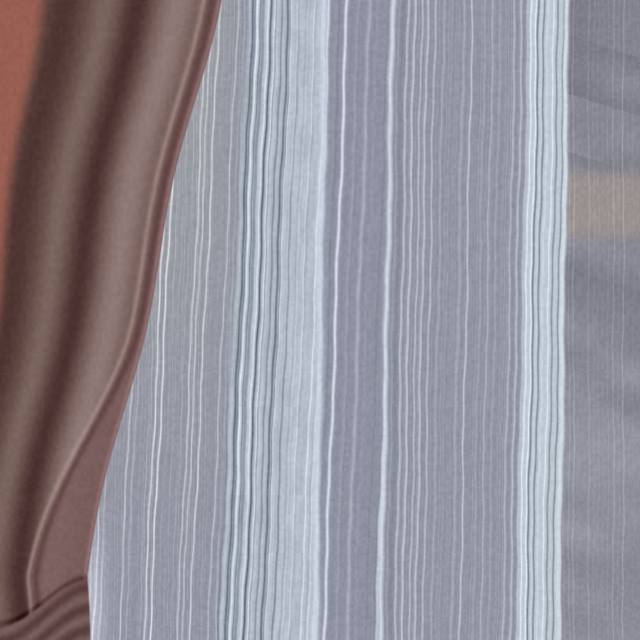
Give the GLSL for this texture, as a WebGL 1 fragment shader.

```glsl
precision highp float;
// A tied-back brown drape beside a pale sheer curtain with lit vertical folds.
// Fold borders are slanted lines in y; the threads are jittered 1D cells,
// and the cloth grain is layered sines and smooth cell noise.
uniform vec2 u_resolution;

float hash(float n) { return fract(sin(n * 12.9898) * 4375.85); }

float grain(vec2 p) {
  vec2 c = floor(p), f = fract(p);
  f = f * f * (3.0 - 2.0 * f);
  float n = c.x + c.y * 57.31;
  return mix(mix(hash(n), hash(n + 1.0), f.x),
             mix(hash(n + 57.31), hash(n + 58.31), f.x), f.y);
}

float bump(float x, float center, float width) {
  float d = (x - center) / width;
  return exp(-d * d);
}

// One soft thread per cell, with random place and strength.
float threads(float x, float count, float seed) {
  float cell = floor(x * count);
  float center = 0.3 + 0.4 * hash(cell + seed);
  return hash(cell * 1.7 + seed + 9.0) * bump(fract(x * count), center, 0.17);
}

float between(float x, float left, float right, float soft) {
  return smoothstep(left - soft, left + soft, x)
       * (1.0 - smoothstep(right - soft, right + soft, x));
}

vec3 sheer(vec2 p) {
  float wave = 0.0012 * sin(p.y * 17.0 + p.x * 20.0) + 0.0006 * sin(p.y * 61.0 + p.x * 90.0);
  float x = p.x + wave;
  float leftA = 0.341 + 0.049 * p.y, rightA = 0.496 + 0.015 * p.y;
  float ridge = 0.594 + 0.020 * p.y;
  float leftB = 0.807 + 0.021 * p.y, rightB = 0.875 + 0.014 * p.y;
  float foldA = between(x, leftA, rightA, 0.006);
  float gap = between(x, rightA, ridge, 0.003);
  float foldB = between(x, leftB, rightB, 0.003);
  float beyond = smoothstep(rightB - 0.002, rightB + 0.005, x);

  // Flat gauze, warmer at the upper left and with faint vertical threads.
  vec3 col = mix(vec3(0.57, 0.58, 0.635), vec3(0.61, 0.625, 0.645),
                 (1.0 - smoothstep(0.3, 0.42, x)) * p.y);
  float straight = x - 0.02 * p.y;
  float slanted = x - 0.048 * p.y;
  float nearLeft = 1.0 - smoothstep(leftA - 0.01, leftA, x);
  float fine = mix(threads(straight, 90.0, 3.0), threads(slanted, 100.0, 8.0) * 1.4, nearLeft);
  col += vec3(0.17, 0.18, 0.17) * fine * (1.0 - beyond) * (1.0 - gap);
  col += 0.05 * (threads(straight, 190.0, 5.0) - 0.12);
  col += 0.13 * bump(x, 0.143, 0.02) * (1.0 - smoothstep(0.05, 0.25, p.y));

  // Broad lit fold: dark creases on the left, smoother cloth on the right.
  float across = (x - leftA) / (rightA - leftA);
  vec3 lit = mix(vec3(0.73, 0.765, 0.80), vec3(0.72, 0.745, 0.80), across);
  float pleat = x - 0.043 * p.y;
  lit += 0.12 * threads(pleat, 110.0, 21.0);
  float creases = threads(pleat, 72.0, 14.0) + 0.7 * threads(pleat, 125.0, 31.0);
  lit -= vec3(0.33, 0.32, 0.30) * creases * (1.0 - 0.8 * smoothstep(0.45, 0.7, across));
  lit += 0.05 * (grain(vec2(pleat * 150.0, p.y * 22.0)) - 0.5);
  col = mix(col, lit, foldA);

  // Shaded gap with leaning threads, then the narrow bright ridges.
  vec3 shade = vec3(0.555, 0.57, 0.63) + 0.30 * threads(x - 0.037 * p.y, 62.0, 17.0)
             - 0.08 * threads(x - 0.037 * p.y, 90.0, 6.0);
  col = mix(col, shade, gap);
  col = mix(col, vec3(0.81, 0.85, 0.90), 0.85 * bump(x, rightA - 0.004, 0.006));
  col = mix(col, vec3(0.83, 0.87, 0.91), 0.9 * bump(x, ridge, 0.0042));
  col -= 0.05 * bump(x, ridge + 0.012, 0.007);

  // Second lit fold and the dimmer cloth beyond it.
  vec3 litB = vec3(0.75, 0.79, 0.83) + 0.12 * threads(straight, 120.0, 2.0)
            - 0.36 * threads(straight, 98.0, 44.0);
  col = mix(col, litB, foldB);
  col = mix(col, vec3(0.84, 0.88, 0.91), 0.8 * bump(x, rightB - 0.003, 0.004));
  float smudge = grain(vec2(p.x * 9.0, p.y * 22.0 + p.x * 7.0));
  vec3 dim = vec3(0.50, 0.505, 0.55) + 0.07 * (smudge - 0.4);
  dim = mix(dim, vec3(0.60, 0.57, 0.565), between(p.y, 0.63, 0.73, 0.02));
  dim += 0.05 * (1.0 - smoothstep(0.2, 0.65, p.y)) + 0.09 * threads(x, 130.0, 12.0);
  return mix(col, dim, beyond);
}

vec3 drape(vec2 p, float edge) {
  float u = (edge - p.x) / (0.8 + 0.2 * p.y);
  vec3 col = vec3(0.42, 0.32, 0.30);
  col = mix(col, vec3(0.56, 0.475, 0.465), bump(u, 0.068, 0.032));
  col = mix(col, vec3(0.50, 0.42, 0.39), 0.8 * bump(u, 0.182, 0.022));
  col = mix(col, vec3(0.28, 0.18, 0.175), 0.9 * bump(u, 0.131, 0.022));
  col = mix(col, vec3(0.29, 0.195, 0.18), 0.9 * bump(u, 0.245, 0.033));
  float salmon = smoothstep(0.265, 0.295, u + 0.035 * (1.0 - p.y)) * smoothstep(0.40, 0.52, p.y);
  col = mix(col, vec3(0.60, 0.37, 0.32), salmon);

  // Rosy turned hem and its pale seam, which sweeps left lower down.
  float seam = 0.028 + 0.085 * smoothstep(0.5, 0.08, p.y);
  col = mix(col, vec3(0.48, 0.365, 0.365), 0.85 * (1.0 - smoothstep(seam - 0.012, seam, u)));
  col = mix(col, vec3(0.66, 0.57, 0.55), 0.65 * bump(u, seam, 0.005));
  col -= 0.09 * bump(u, seam - 0.014, 0.007);
  col += 0.07 * bump(u, 0.004, 0.004);

  // Gathered tie at the foot.
  float tie = 0.022 + 0.072 * smoothstep(0.0, 0.14, p.x) - p.y;
  vec3 band = vec3(0.41, 0.305, 0.305) + 0.06 * sin(tie * 190.0 + p.x * 18.0);
  col = mix(col, band, smoothstep(-0.003, 0.003, tie));
  col -= 0.13 * bump(tie, -0.004, 0.005);
  return col + 0.03 * (grain(p * vec2(210.0, 150.0)) - 0.5);
}

void main() {
  vec2 p = gl_FragCoord.xy / u_resolution;
  float edge = 0.135 + 0.229 * max(p.y - 0.1, 0.0) + 0.006 * sin(p.y * 13.0 + 1.6);
  float cover = 1.0 - smoothstep(edge - 0.002, edge + 0.002, p.x);
  vec3 cloth = sheer(p) + 0.045 * (grain(p * vec2(256.0, 170.0)) - 0.5);
  gl_FragColor = vec4(mix(cloth, drape(p, edge), cover), 1.0);
}
```
